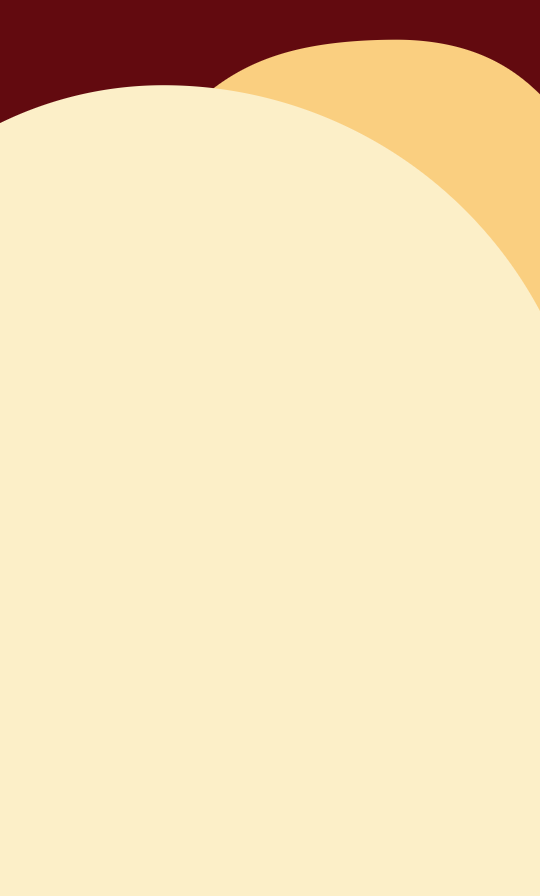
Give the GLSL for this background, as a Shadertoy shader.

```glsl
#define MAROON vec3(0.385, 0.04, 0.06)
#define AMBER vec3(0.98, 0.81, 0.50)
#define CREAM vec3(0.988, 0.937, 0.784)
#define DOME_TOP vec2(0.1823, 0.9049)
#define DOME_RADII vec2(0.414, 0.4766)
#define HILL_TOP vec2(0.4427, 0.9557)
#define HILL_LEFT vec2(0.73, 13.6)
#define HILL_RIGHT vec2(1.64, 29.1)

// Two arcs sharing a crest, extended straight down below their centres
float domeDistance(vec2 p) {
    vec2 q = p - DOME_TOP;
    float radius = q.x < 0.0 ? DOME_RADII.x : DOME_RADII.y;
    return length(vec2(q.x, max(q.y + radius, 0.0))) - radius;
}

// Uneven quartic crest, divided by its slope to approximate distance
float hillDistance(vec2 p) {
    vec2 q = p - HILL_TOP;
    vec2 bend = q.x < 0.0 ? HILL_LEFT : HILL_RIGHT;
    float x2 = q.x * q.x;
    float drop = x2 * (bend.x + bend.y * x2);
    float slope = 2.0 * q.x * (bend.x + 2.0 * bend.y * x2);
    return (q.y + drop) / sqrt(1.0 + slope * slope);
}

float coverage(float dist) {
    return clamp(0.5 - dist * iResolution.y, 0.0, 1.0);
}

void mainImage(out vec4 fragColor, in vec2 fragCoord) {
    vec2 p = fragCoord / iResolution.y;

    // Layers from back to front
    vec3 color = mix(MAROON, AMBER, coverage(hillDistance(p)));
    color = mix(color, CREAM, coverage(domeDistance(p)));

    fragColor = vec4(color, 1.0);
}
```
